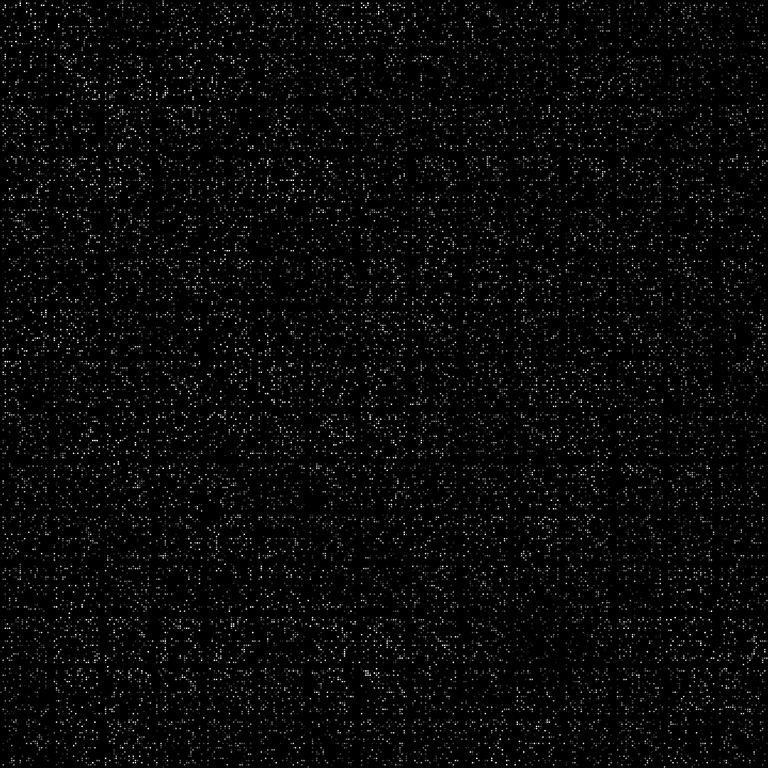
Write a Shadertoy shader that draws this texture.

```glsl
#define TILES 15.0        // repeats across and down
#define CELLS 24.0        // dot sites along one tile
#define DOT_HALF 0.33     // half width of a dot, in cells
#define DENSITY 0.145     // average chance that a site is lit
#define TILE_CHANGE 0.4   // share of sites that differ from tile to tile
#define DIM 0.14          // faintest dot
#define BRIGHT 1.0        // strongest dot
#define FADE 0.5          // strength of the slow variation

float hash(vec2 p) {
    vec3 q = fract(vec3(p.xyx) * 0.1031);
    q += dot(q, q.yzx + 33.33);
    return fract((q.x + q.y) * q.z);
}

vec2 gradient(vec2 p) {
    float angle = 6.2832 * hash(p + 71.0);
    return vec2(cos(angle), sin(angle));
}

float gradientNoise(vec2 p) {
    vec2 i = floor(p), f = p - i;
    vec2 u = f * f * f * (f * (f * 6.0 - 15.0) + 10.0);
    vec2 e = vec2(1.0, 0.0);
    float low = mix(dot(gradient(i), f), dot(gradient(i + e), f - e), u.x);
    float high = mix(dot(gradient(i + e.yx), f - e.yx), dot(gradient(i + 1.0), f - 1.0), u.x);
    return mix(low, high, u.y);
}

// Chance that a site is lit, by its place in the tile and the tile's variant
float siteDensity(vec2 site, float variant) {
    vec2 p = (site + 0.5) / CELLS;
    float rows = mix(0.45, 1.55, hash(vec2(site.y, 211.0)));
    float columns = mix(0.6, 1.4, hash(vec2(site.x, 307.0)));
    float weight = rows * columns;

    // Rows of closer dots near the top and bottom
    if (site.y == 3.0 || site.y == CELLS - 4.0) weight += 0.8;

    // Falling streak or loose ring
    float streak = abs(p.x + p.y - 1.1) * 0.707;
    float ring = abs(length(p - vec2(0.5, 0.45)) - 0.3);
    if (variant < 1.0) weight += 1.5 * (1.0 - smoothstep(0.02, 0.09, streak));
    else if (variant < 2.0) weight += 0.9 * (1.0 - smoothstep(0.02, 0.08, ring));

    // Sparse border between tiles
    vec2 edge = min(site, CELLS - 1.0 - site);
    return DENSITY * weight * mix(0.2, 1.0, step(1.0, min(edge.x, edge.y)));
}

// Brightness of the dot at a site, zero where it is unlit
float dotLevel(vec2 id) {
    vec2 tile = floor((id + 0.5) / CELLS);
    vec2 site = id - tile * CELLS;
    float variant = 3.0 * hash(tile + 19.0);
    float repeated = hash(site + 41.0 * floor(variant) + 5.0);
    float own = hash(id + 503.0);
    float pick = hash(id + 131.0) < TILE_CHANGE ? own : repeated;
    if (pick > siteDensity(site, variant)) return 0.0;

    float h = hash(id + 887.0);
    float slow = 1.0 + FADE * gradientNoise(id / CELLS * 0.45 + 7.3);
    float side = mix(1.1, 0.9, id.x / (TILES * CELLS));
    return mix(DIM, BRIGHT, h * sqrt(h)) * slow * side;
}

void mainImage(out vec4 fragColor, in vec2 fragCoord) {
    vec2 scale = TILES * CELLS / iResolution.xy;
    vec2 p = fragCoord * scale;
    vec2 home = floor(p);

    // Area of each nearby dot that falls inside this pixel
    float light = 0.0;
    for (int y = -1; y <= 1; y++) {
        for (int x = -1; x <= 1; x++) {
            vec2 id = home + vec2(x, y);
            vec2 d = p - id - 0.5;
            vec2 span = min(d + 0.5 * scale, DOT_HALF) - max(d - 0.5 * scale, -DOT_HALF);
            vec2 cover = max(span, 0.0) / scale;
            if (cover.x * cover.y > 0.0) light += dotLevel(id) * cover.x * cover.y;
        }
    }
    fragColor = vec4(vec3(min(light, 1.0)), 1.0);
}
```
